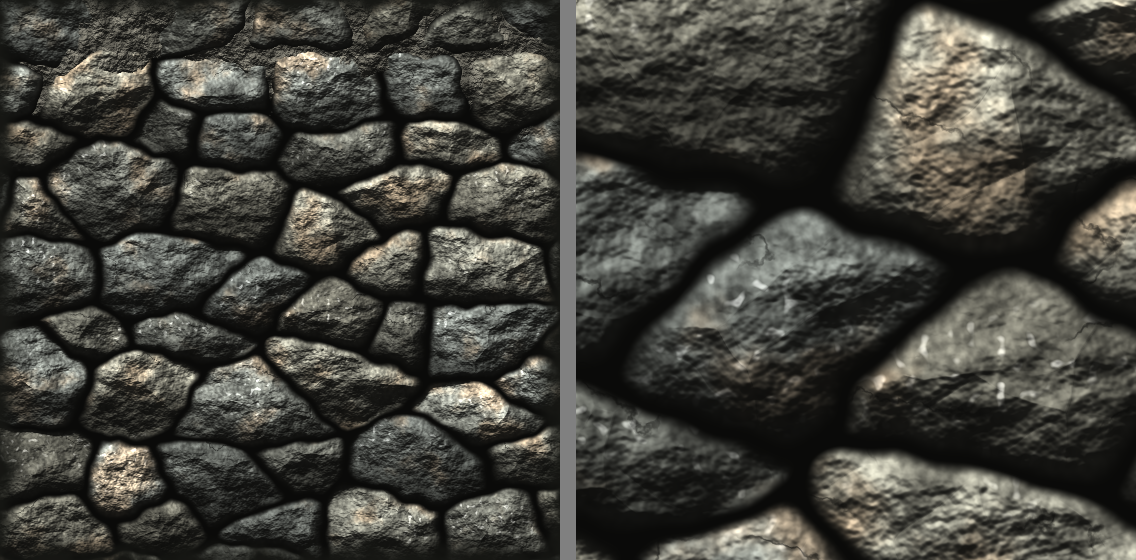
Left: the whole. Right: its middle third, enlarged.
A Shadertoy shader for this texture:

```glsl
#define STONE_GRID vec2(5.3, 8.8)
#define JITTER 0.80
#define SIZE_SPREAD 0.38
#define CORNER_SHARPNESS 26.0
#define GAP 0.012
#define BULGE 0.022
#define FACET_SLOPE 0.70
#define GRAIN_HEIGHT 0.0125
#define LIGHT_DIR vec3(-0.22, 0.70, 0.66)
#define EXPOSURE 1.30
#define BORDER_WIDTH 0.045

struct Stone {
    vec2 id;      // cell that owns the stone
    vec2 local;   // offset from the stone centre, in canvas units
    float edge;   // distance to the gap, in cell units
    float mortar; // 1 where mortar covers the stone
};

vec2 hash2(vec2 p) {
    vec3 q = fract(p.xyx * vec3(0.1031, 0.1030, 0.0973));
    q += dot(q, q.yzx + 33.33);
    return fract((q.xx + q.yz) * q.zy);
}

float gradientAt(vec2 corner, vec2 offset) {
    float angle = 6.2832 * hash2(corner).x;
    return dot(vec2(cos(angle), sin(angle)), offset);
}

float gradientNoise(vec2 p) {
    vec2 i = floor(p), f = p - i;
    vec2 u = f * f * f * (f * (f * 6.0 - 15.0) + 10.0);
    vec2 e = vec2(1.0, 0.0);
    return mix(mix(gradientAt(i, f), gradientAt(i + e, f - e), u.x),
               mix(gradientAt(i + e.yx, f - e.yx), gradientAt(i + 1.0, f - 1.0), u.x), u.y);
}

float fbm(vec2 p) {
    float sum = 0.0, amp = 1.0;
    for (int i = 0; i < 5; i++) {
        sum += amp * gradientNoise(p);
        p = mat2(1.6, 1.2, -1.2, 1.6) * p + 17.3;
        amp *= 0.53;
    }
    return sum;
}

// Staggered, jittered stone centre (xy) and its size weight (z)
vec3 stoneSite(vec2 cell) {
    vec2 centre = cell + vec2(0.5 + 0.5 * mod(cell.y, 2.0), 0.5);
    return vec3(centre + JITTER * (hash2(cell) - 0.5), SIZE_SPREAD * hash2(cell + 71.0).x);
}

// Weighted Voronoi cells with rounded corners
Stone findStone(vec2 uv) {
    vec2 warp = vec2(gradientNoise(uv * 7.0), gradientNoise(uv * 7.0 + 40.0)) * 0.026;
    warp += vec2(gradientNoise(uv * 27.0), gradientNoise(uv * 27.0 + 40.0)) * 0.009;
    vec2 p = (uv + warp) * STONE_GRID + 20.0;
    vec2 base = floor(p), own = base, toOwn = vec2(0.0);
    float nearest = 1e3;
    for (int k = 0; k < 25; k++) {
        vec2 cell = base + vec2(k % 5, k / 5) - 2.0;
        vec3 s = stoneSite(cell);
        vec2 r = s.xy - p;
        float power = dot(r, r) - s.z;
        if (power < nearest) { nearest = power; own = cell; toOwn = r; }
    }
    float sum = 1e-6;
    for (int k = 0; k < 25; k++) {
        vec2 cell = base + vec2(k % 5, k / 5) - 2.0;
        if (cell == own) continue;
        vec3 s = stoneSite(cell);
        vec2 r = s.xy - p;
        float border = (dot(r, r) - s.z - nearest) / (2.0 * length(r - toOwn));
        sum += exp(-CORNER_SHARPNESS * border);
    }
    return Stone(own, -toOwn / STONE_GRID, -log(sum) / CORNER_SHARPNESS - GAP, 0.0);
}

// Relief of the wall: flat-faced, chipped stones with mortar near the top
float wallHeight(vec2 uv, out Stone stone) {
    stone = findStone(uv);
    float rim = 1.0 - clamp(stone.edge / 0.17, 0.0, 1.0);
    float body = 1.0 - rim * rim * rim;
    vec2 h = hash2(stone.id + 9.0);
    float facet = 0.016;
    for (int i = 0; i < 4; i++) {
        vec2 chip = hash2(stone.id + float(i) * 13.7);
        float angle = 6.2832 * h.x + 1.57 * float(i) + chip.x;
        float slope = FACET_SLOPE * (0.3 + 0.7 * chip.y);
        facet = min(facet, slope * dot(vec2(cos(angle), sin(angle)), stone.local) + 0.012 + 0.028 * chip.x);
    }
    vec2 shift = 9.0 * h;
    float ledges = abs(gradientNoise(uv * vec2(11.0, 18.0) + shift));
    float grain = GRAIN_HEIGHT * fbm(uv * vec2(15.0, 19.0) + shift);
    float relief = body * (BULGE + facet + 0.013 * ledges) + grain * (0.4 + 0.6 * body);
    float amount = smoothstep(0.70, 0.92, uv.y + 0.18 * gradientNoise(uv * 5.0));
    float fill = mix(-0.04, 0.016, amount) + 0.013 * fbm(uv * 24.0);
    stone.mortar = smoothstep(-0.002, 0.003, fill - relief);
    return max(relief, fill);
}

vec3 stoneColor(vec2 uv, Stone stone) {
    vec2 h = hash2(stone.id + 31.0);
    vec3 slate = vec3(0.365, 0.38, 0.365), olive = vec3(0.41, 0.405, 0.365), rust = vec3(0.42, 0.35, 0.275);
    vec3 color = mix(slate, olive, smoothstep(0.2, 0.8, h.x));
    float stain = fbm(uv * 9.0 + 30.0 * h);
    color = mix(color, rust, 0.6 * smoothstep(0.1, 0.6, stain + 0.5 * h.y - 0.2));
    color *= (0.62 + 0.66 * h.y) * (1.0 + 0.4 * stain);
    color *= max(0.3, 1.0 + 0.55 * fbm(uv * 34.0 + 5.0) + 0.4 * gradientNoise(uv * 170.0));
    // Broken cracks and pale mineral specks
    float crack = abs(gradientNoise(uv * vec2(9.0, 15.0) + 20.0 * h) + 0.16 * fbm(uv * 40.0));
    float broken = smoothstep(0.0, 0.3, gradientNoise(uv * 13.0 + 80.0));
    color *= 1.0 - 0.5 * broken * (1.0 - smoothstep(0.0, 0.03, crack));
    float specks = smoothstep(0.2, 0.45, gradientNoise(uv * 110.0)) * smoothstep(-0.1, 0.4, gradientNoise(uv * 8.0 + 60.0));
    color += 0.26 * specks;
    vec3 mortar = vec3(0.40, 0.39, 0.355) * (1.0 + 0.5 * fbm(uv * 45.0));
    return mix(color, mortar, stone.mortar);
}

void mainImage(out vec4 fragColor, in vec2 fragCoord) {
    vec2 uv = fragCoord / iResolution.xy;
    Stone stone, unused;
    vec2 e = vec2(0.0013, 0.0);
    float height = wallHeight(uv, stone);
    vec2 slope = (vec2(wallHeight(uv + e, unused), wallHeight(uv + e.yx, unused)) - height) / e.x;
    vec3 normal = normalize(vec3(-slope, 1.0));

    // Light from above, shaded undersides and black gaps
    float diffuse = max(dot(normal, normalize(LIGHT_DIR)), 0.0);
    float underside = mix(0.55, 1.12, smoothstep(-0.06, 0.03, stone.local.y));
    float occlusion = smoothstep(-0.005, 0.075, stone.edge);
    float shade = mix(underside * occlusion, 0.85, 0.85 * stone.mortar);
    vec3 color = stoneColor(uv, stone) * (0.10 + 1.05 * pow(diffuse, 1.4)) * shade * EXPOSURE;
    color += vec3(0.040, 0.040, 0.035);

    // Ragged dark border
    vec2 inset = min(uv, 1.0 - uv);
    float rim = min(inset.x, inset.y) + 0.025 * fbm(uv * 16.0);
    color = mix(vec3(0.085, 0.088, 0.075), color, smoothstep(-0.01, BORDER_WIDTH, rim));
    fragColor = vec4(clamp(color, 0.0, 1.0), 1.0);
}
```
